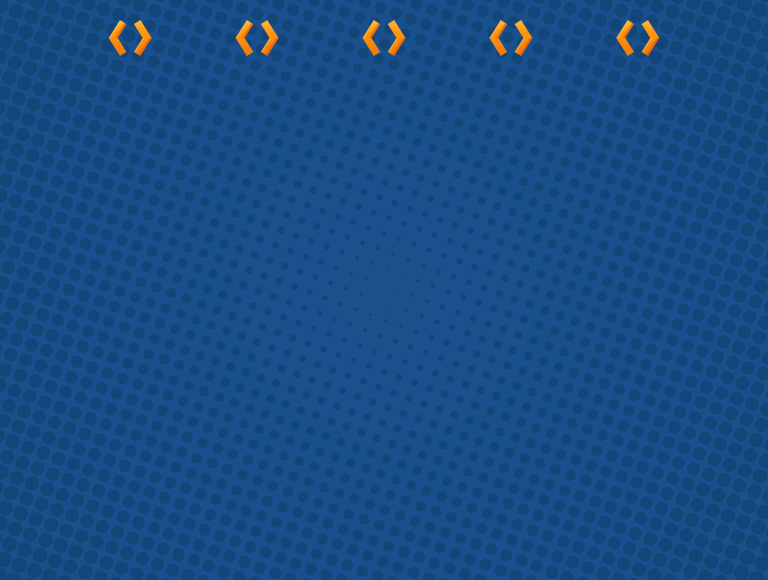
Give the GLSL for this background, as a Shadertoy shader.

```glsl
// A blue halftone field whose dots grow from an empty centre to the corners,
// with a row of bevelled orange chevron pairs along the top.
// Dots come from a tilted repeated grid; chevrons are mirrored bars.

#define DOT_SPACING 0.02793
#define GRID_ANGLE 0.354
#define GRID_SHIFT vec2(-0.0038, 0.0095)
#define TONE_SLOPE 0.87
#define TONE_START 0.017
#define ROW_HEIGHT 0.4345
#define PAIR_SPACING 0.2188
#define CHEVRON_SIZE 0.0293
#define BAR_HALF_WIDTH 0.225

const vec3 FIELD_BLUE = vec3(0.092, 0.312, 0.552);
const vec3 CENTRE_BLUE = vec3(0.106, 0.312, 0.552);
const vec3 DOT_BLUE = vec3(0.080, 0.270, 0.470);
const vec3 BAR_ORANGE = vec3(1.00, 0.58, 0.04);
const vec3 BAR_LIGHT = vec3(1.00, 0.77, 0.30);
const vec3 BAR_DARK = vec3(0.88, 0.36, 0.06);

// Coverage of a shape from its signed distance, one pixel soft
float coverage(float dist, float pixel) {
    return clamp(0.5 - dist / pixel, 0.0, 1.0);
}

// Signed distance to the halftone dot in the cell around p
float halftoneDot(vec2 p) {
    float c = cos(GRID_ANGLE), s = sin(GRID_ANGLE);
    mat2 tilt = mat2(c, s, -s, c);
    vec2 grid = tilt * (p - GRID_SHIFT) / DOT_SPACING;
    vec2 cell = round(grid);
    vec2 dotCentre = cell * DOT_SPACING * tilt + GRID_SHIFT;

    // The dot's area follows its distance from the middle
    float tone = TONE_SLOPE * (length(dotCentre) - TONE_START);
    if (tone <= 0.0) return 1.0;
    float radius = sqrt(tone / 3.14159265);
    return (length(grid - cell) - radius) * DOT_SPACING;
}

// Chevron pair: x is the signed distance, y the position across the bar
vec2 chevronPair(vec2 q) {
    vec2 tip = vec2(1.0, 0.0);
    vec2 end = vec2(0.41, 0.94);
    vec2 along = normalize(end - tip);
    vec2 outward = vec2(along.y, -along.x);
    vec2 rel = abs(q) - tip;
    float across = dot(rel, outward);
    float dist = max(abs(across) - BAR_HALF_WIDTH,
                     dot(rel, along) - length(end - tip));
    return vec2(dist, across / BAR_HALF_WIDTH);
}

// Orange face with a pale upper-left and a dark lower-right bevel
vec3 chevronColour(vec2 q, float across) {
    vec2 outward = sign(q) * vec2(0.85, 0.53) * across;
    float light = dot(outward, normalize(vec2(-0.7, 0.7)));
    vec3 colour = mix(BAR_ORANGE, BAR_DARK, 0.45 * smoothstep(0.3, -1.0, q.y));
    colour = mix(colour, BAR_LIGHT, 0.6 * smoothstep(0.2, 1.0, q.y));
    colour = mix(colour, BAR_DARK, 0.75 * smoothstep(0.1, 0.7, -light));
    return mix(colour, BAR_LIGHT, 0.5 * smoothstep(0.3, 0.8, light));
}

void mainImage(out vec4 fragColor, in vec2 fragCoord) {
    float pixel = 1.0 / iResolution.y;
    vec2 p = (fragCoord - 0.5 * iResolution.xy) * pixel;

    // Field and dots
    vec3 colour = mix(CENTRE_BLUE, FIELD_BLUE, smoothstep(0.0, 0.4, length(p)));
    colour = mix(colour, DOT_BLUE, coverage(halftoneDot(p), pixel));

    // Five chevron pairs
    float pairIndex = clamp(round(p.x / PAIR_SPACING), -2.0, 2.0);
    vec2 q = (p - vec2(pairIndex * PAIR_SPACING, ROW_HEIGHT)) / CHEVRON_SIZE;
    vec2 bar = chevronPair(q);
    colour = mix(colour, chevronColour(q, bar.y),
                 coverage(bar.x * CHEVRON_SIZE, pixel));

    fragColor = vec4(colour, 1.0);
}
```
